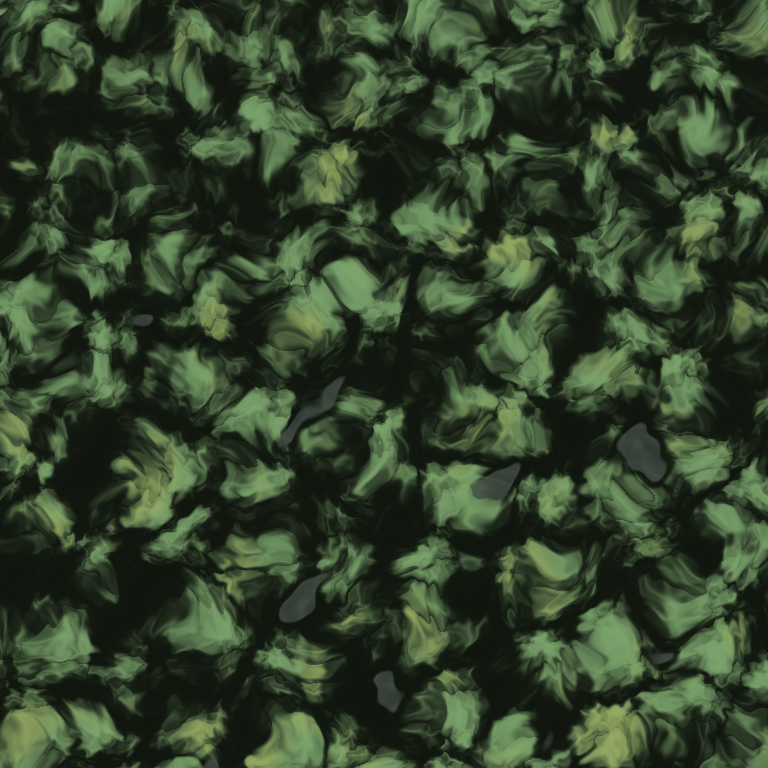
Write a WebGL 2 fragment shader that draws this texture.

```glsl
#version 300 es
precision highp float;
// Dense woodland canopy from above: ragged leafy crowns, dark gaps, bare clearings.

uniform vec2 u_resolution;
out vec4 fragColor;

const float TAU = 6.2831853;
const vec2 SUN = vec2(-0.04, 0.12);
const vec3 LEAF = vec3(0.75, 1.0, 0.66);
const vec3 DRY_LEAF = vec3(0.92, 1.06, 0.62);
const vec3 BARE_GROUND = vec3(0.25, 0.29, 0.26);

vec2 hash2(vec2 cell) {
    vec3 q = fract(cell.xyx * vec3(0.1031, 0.1030, 0.0973));
    q += dot(q, q.yzx + 33.33);
    return fract((q.xx + q.yz) * q.zy);
}

float slope(vec2 cell, vec2 offset) {
    float angle = TAU * hash2(cell).x;
    return dot(vec2(cos(angle), sin(angle)), offset);
}

float gradientNoise(vec2 p) {
    vec2 i = floor(p), f = p - i;
    vec2 w = f * f * f * (f * (f * 6.0 - 15.0) + 10.0);
    vec2 e = vec2(1.0, 0.0);
    float low = mix(slope(i, f), slope(i + e, f - e), w.x);
    float high = mix(slope(i + e.yx, f - e.yx), slope(i + 1.0, f - 1.0), w.x);
    return mix(low, high, w.y);
}

vec2 warp(vec2 p, float frequency, float amount) {
    vec2 q = p * frequency;
    return p + amount * vec2(gradientNoise(q + 17.3), gradientNoise(q + 61.7));
}

// Nearest crown: xy = offset from its centre, z = gap to the next one, w = its random shade.
vec4 nearestCrown(vec2 p) {
    vec2 base = floor(p);
    vec4 best = vec4(0.0);
    float first = 9.0, second = 9.0;
    for (int y = -1; y <= 1; y++) {
        for (int x = -1; x <= 1; x++) {
            vec2 cell = base + vec2(x, y);
            vec2 offset = p - cell - 0.5 - 0.8 * (hash2(cell + 40.0) - 0.5);
            float d = length(offset);
            if (d < first) {
                second = first;
                first = d;
                best = vec4(offset, 0.0, hash2(cell + 90.0).y);
            } else {
                second = min(second, d);
            }
        }
    }
    best.z = second - first;
    return best;
}

// Height of a sunlit dome, centred on zero with unit spread.
float dome(vec2 offset, vec2 sun) {
    return (0.42 - length(offset - sun)) / 0.17;
}

float foliage(vec2 p) {
    return 1.2 * gradientNoise(p * 25.0)
         + 1.1 * gradientNoise(p * 57.0 + 9.0)
         + 0.8 * gradientNoise(p * 115.0 + 23.0);
}

void main() {
    vec2 uv = gl_FragCoord.xy / min(u_resolution.x, u_resolution.y);

    // Ragged outlines from coarse and fine distortion
    vec2 p = warp(warp(uv, 11.0, 0.045), 62.0, 0.014);

    // Large crowns dominate the lower part, small tufts the upper
    vec4 crown = nearestCrown(p * 9.5 + 3.0);
    vec4 tuft = nearestCrown(p * 20.0 + 31.0);
    float crownWeight = mix(0.75, 0.4, smoothstep(0.3, 0.75, uv.y));
    float crease = smoothstep(0.0, 0.25, crown.z);

    float light = 0.25;
    light += crownWeight * dome(crown.xy, SUN);
    light += 0.5 * dome(tuft.xy, SUN);
    light += 0.9 * (crown.w - 0.5) * crease;
    light -= 0.8 * (1.0 - crease);
    light += gradientNoise(uv * 3.2 + 5.0) + foliage(p);

    // Slanted clearings with shaded rims
    vec2 slanted = vec2(uv.x + uv.y, 1.5 * (uv.y - uv.x));
    float clearing = gradientNoise(warp(slanted, 14.0, 0.05) * 6.0 + 12.0);
    clearing -= 0.35 * abs(uv.y - 0.35);
    light -= 1.3 * smoothstep(0.2, 0.36, clearing);

    // Compress to tones with many shadows and few highlights
    float level = 1.0 / (1.0 + exp(-1.5 * light));
    float tone = 0.085 + 0.56 * pow(level, 2.3);

    // Sunlit yellowish leaves
    float dryness = smoothstep(0.05, 0.4, gradientNoise(uv * 8.0 + 47.0) + 0.2 * (0.5 - uv.y));
    vec3 color = tone * mix(LEAF, DRY_LEAF, dryness * smoothstep(0.6, 0.95, level));

    float bare = smoothstep(0.37, 0.41, clearing);
    vec3 ground = BARE_GROUND * (1.0 + 0.3 * gradientNoise(p * 45.0));
    color = mix(color, ground, 0.85 * bare);

    fragColor = vec4(color, 1.0);
}
```
